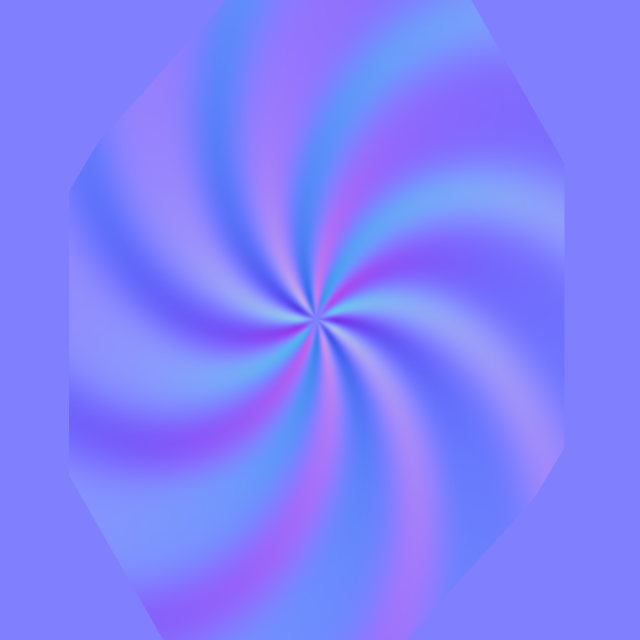
This texture map is drawn by a three.js fragment shader. Its source:

```glsl
varying vec2 vUv;

// Signed distance to the point-symmetric faceted outline
float facetedOutline(vec2 p) {
  float sides = abs(p.x) - 0.387;
  float fallingSlant = abs(dot(p, vec2(0.869, 0.496))) - 0.457;
  float risingSlant = abs(dot(p, vec2(-0.857, 0.515))) - 0.435;
  float chamfer = abs(dot(p, vec2(-0.743, 0.669))) - 0.439;
  return max(max(sides, chamfer), max(fallingSlant, risingSlant));
}

// Tangent-space tilt of eight spiral ridges
vec2 swirlTilt(vec2 p) {
  vec2 stretch = vec2(1.0, 0.8);
  vec2 q = p * stretch;
  float radius = max(length(q), 0.001);
  vec2 radial = q / radius;
  vec2 tangent = vec2(-radial.y, radial.x);

  // Ridge phase turns clockwise with distance
  float twist = 2.235;
  float phase = 8.0 * (atan(q.y, q.x) + twist * radius - 0.433);
  float sharpness = 0.22 * smoothstep(0.1, 0.35, radius);
  float slope = cos(phase) + sharpness * cos(2.0 * phase);

  // Slopes face across the ridges and steepen toward the hub
  vec2 across = normalize((tangent / radius + twist * radial) * stretch);
  float steepness = 0.14 / sqrt(radius + 0.02);
  return across * slope * steepness * smoothstep(0.0, 0.035, radius);
}

void main() {
  vec2 p = vUv - vec2(0.495, 0.501);
  float inside = 1.0 - smoothstep(-0.001, 0.001, facetedOutline(p));
  vec2 tilt = swirlTilt(p) * inside;

  // Pack the unit normal into colour
  vec3 normal = vec3(tilt, sqrt(max(1.0 - dot(tilt, tilt), 0.0)));
  gl_FragColor = vec4(normal * 0.5 + 0.5, 1.0);
}
```
